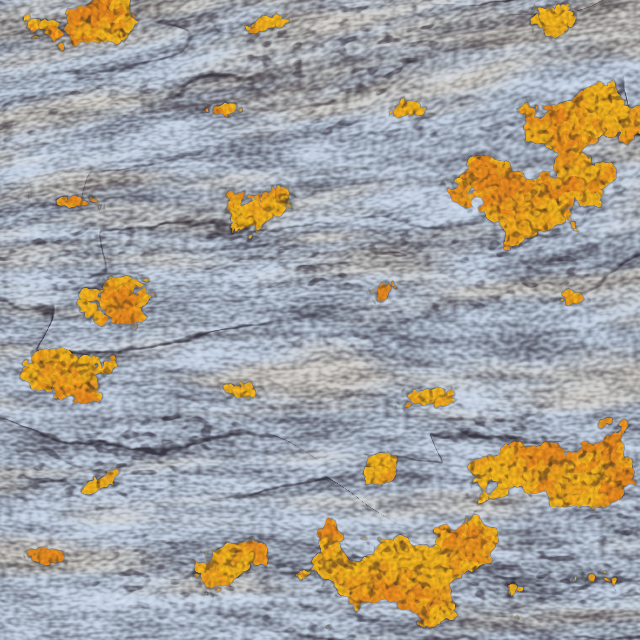
This texture is drawn by a WebGL 1 fragment shader. Its source:

```glsl
precision highp float;
uniform vec2 u_resolution;

const vec3 ROCK_DEEP = vec3(0.23, 0.22, 0.27);
const vec3 ROCK_DARK = vec3(0.41, 0.42, 0.48);
const vec3 ROCK_MID = vec3(0.59, 0.63, 0.69);
const vec3 ROCK_LIGHT = vec3(0.75, 0.80, 0.87);
const vec3 WARM_TINT = vec3(1.07, 0.99, 0.89);
const vec3 LICHEN_GOLD = vec3(0.90, 0.67, 0.12);
const vec3 LICHEN_ORANGE = vec3(0.86, 0.51, 0.12);
const vec3 LICHEN_DARK = vec3(0.44, 0.30, 0.13);
const float TONE = 0.64;
const float TILT = 0.17;
const float LEDGES = 9.0;
const float CRACK_WIDTH = 0.006;
const int COLONIES = 22;
const float COLONY_MIN = 0.012;
const float COLONY_MAX = 0.088;
const float LOBE_SCALE = 58.0;
const float LOBE_DEPTH = 0.016;

float hash(vec2 p) {
  vec3 q = fract(p.xyx * 0.1031);
  q += dot(q, q.yzx + 33.33);
  return fract((q.x + q.y) * q.z);
}

vec2 gradientAt(vec2 cell) {
  float angle = 6.2832 * hash(cell);
  return vec2(cos(angle), sin(angle));
}

// Gradient noise, about -1 to 1
float noise(vec2 p) {
  vec2 i = floor(p), f = fract(p);
  vec2 u = f * f * f * (f * (f * 6.0 - 15.0) + 10.0);
  vec2 e = vec2(1.0, 0.0);
  float a = dot(gradientAt(i), f);
  float b = dot(gradientAt(i + e.xy), f - e.xy);
  float c = dot(gradientAt(i + e.yx), f - e.yx);
  float d = dot(gradientAt(i + e.xx), f - e.xx);
  return 1.4 * mix(mix(a, b, u.x), mix(c, d, u.x), u.y);
}

float fbm(vec2 p) {
  float sum = 0.0, amp = 0.55;
  for (int i = 0; i < 3; i++) {
    sum += amp * noise(p);
    p = p * 2.03 + 17.7;
    amp *= 0.55;
  }
  return sum;
}

// Distance to the nearest lobe centre, and that lobe's random value
vec2 lobes(vec2 p) {
  vec2 cell = floor(p), nearest = vec2(9.0, 0.0);
  for (int y = -1; y <= 1; y++) {
    for (int x = -1; x <= 1; x++) {
      vec2 c = cell + vec2(float(x), float(y));
      float h = hash(c);
      float d = length(c + vec2(h, hash(c + 51.3)) - p);
      if (d < nearest.x) nearest = vec2(d, h);
    }
  }
  return nearest;
}

// Signed extent of the lichen, positive inside
float lichenField(vec2 p) {
  float rough = fbm(p * 13.0 + 4.0);
  vec2 drift = 0.025 * vec2(noise(p * 9.0), noise(p * 9.0 + 40.0));
  float field = -1.0;
  for (int i = 0; i < COLONIES; i++) {
    float n = float(i);
    vec2 centre = fract(n * vec2(0.7549, 0.5698) + vec2(0.08, 0.13));
    float size = pow(fract(n * 0.618 + 0.3), 3.0);
    float radius = mix(COLONY_MIN, COLONY_MAX, size);
    vec2 d = p - centre + drift;
    d.y -= 0.12 * d.x;
    field = max(field, radius * (1.0 + 1.3 * rough) - length(d * vec2(0.62, 1.25)));
  }
  return field;
}

vec3 rockColour(vec2 p) {
  // Grain coordinates: level low down, rising to the right higher up
  vec2 q = vec2(p.x, p.y - TILT * smoothstep(0.3, 0.95, p.y) * (p.x - 0.5));
  q.y += 0.012 * noise(q * vec2(3.0, 5.0));

  // Ledges with broken steps, cracks, shadows and lit lips
  float level = q.y * LEDGES + 0.9 * fbm(q * vec2(1.6, 3.0)) + 0.12 * fbm(q * vec2(14.0, 22.0));
  level += 0.6 * smoothstep(0.22, 0.29, noise(q * vec2(2.6, 3.4) + 8.0));
  float line = floor(level + 0.5);
  float d = (level - line) / LEDGES;
  float strength = smoothstep(-0.25, 0.5, noise(vec2(q.x * 2.3, line * 7.37)));
  float width = CRACK_WIDTH * (1.0 + 0.8 * noise(q * vec2(22.0, 50.0)));
  float crack = strength * (1.0 - smoothstep(0.0, width, abs(d)));
  float above = smoothstep(-0.002, 0.002, d);
  float relief = strength * mix(-0.42 * exp(d * 55.0), 0.22 * exp(-d * 45.0), above);

  // Bands, fibres, grit and dark pits
  float tone = TONE + 0.75 * fbm(q * vec2(2.0, 13.0) + 3.0);
  tone += 0.85 * fbm(q * vec2(9.0, 62.0));
  tone += 0.55 * noise(q * vec2(95.0, 180.0));
  float pits = smoothstep(0.12, 0.5, noise(q * vec2(42.0, 85.0) + 9.0));
  tone -= 0.6 * pits * smoothstep(-0.05, 0.3, fbm(q * vec2(2.5, 6.0) + 21.0));
  tone += relief - 1.1 * crack;

  vec3 colour = mix(ROCK_DARK, ROCK_MID, clamp(tone * 2.0, 0.0, 1.0));
  colour = mix(colour, ROCK_LIGHT, clamp(tone * 2.0 - 1.0, 0.0, 1.0));
  colour = mix(colour, ROCK_DEEP, clamp(-tone * 1.3, 0.0, 1.0));
  colour += 0.12 * clamp(tone - 1.0, 0.0, 1.0);
  float warmth = smoothstep(0.0, 0.5, fbm(q * vec2(2.0, 11.0) + 31.0) + 0.25 * p.y);
  return colour * mix(vec3(1.0), WARM_TINT, warmth);
}

void main() {
  vec2 p = gl_FragCoord.xy / u_resolution.y;
  vec2 lobe = lobes(p * LOBE_SCALE + 0.6 * noise(p * 70.0));
  float field = lichenField(p) + LOBE_DEPTH * (0.45 - lobe.x);

  // Lichen: gold rims, orange hearts, dark folds
  float orange = smoothstep(-0.4, 0.6, noise(p * 11.0) + 0.8 * lobe.y - 0.4);
  vec3 lichen = mix(LICHEN_GOLD, LICHEN_ORANGE, orange);
  float fold = smoothstep(0.45, 0.95, lobe.x + 0.35 * noise(p * 120.0));
  float spots = smoothstep(0.3, 0.7, noise(p * 75.0 + 5.0));
  lichen = mix(lichen, LICHEN_DARK, clamp(0.75 * fold + 0.6 * spots, 0.0, 1.0));
  lichen *= 1.0 + 0.14 * noise(p * 150.0);

  vec3 colour = rockColour(p) * (1.0 - 0.3 * smoothstep(-0.007, 0.0, field));
  colour = mix(colour, lichen, smoothstep(-0.0015, 0.0015, field));
  gl_FragColor = vec4(colour, 1.0);
}
```
